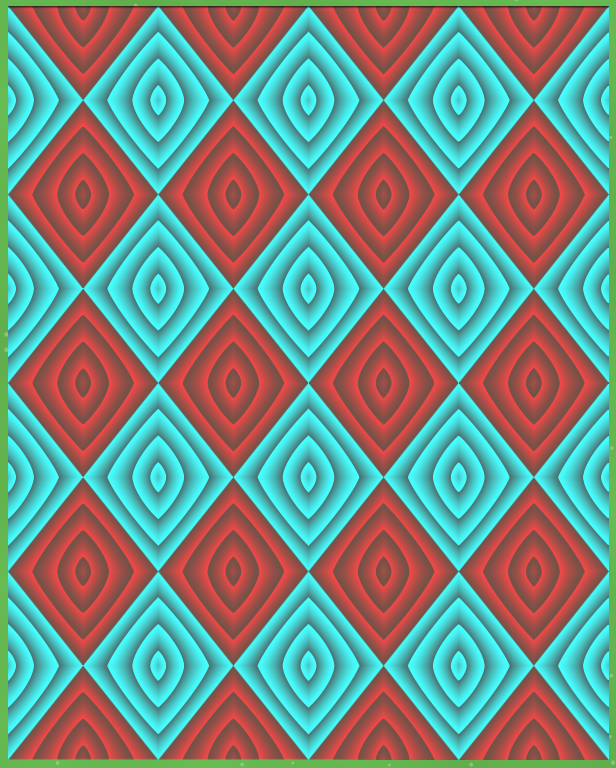
Write a Shadertoy shader that draws this pattern.

```glsl
// Harlequin grid of nested red and cyan diamonds in a thin, lightly worn green frame

const vec2 REPEATS = vec2(4.0);
const vec2 PANEL_MIN = vec2(0.0130, 0.0104);   // lower left of the panel
const vec2 PANEL_MAX = vec2(0.9886, 0.9922);   // upper right of the panel
const float BAND_STEP = 0.283;    // band width as a share of a half diamond
const float BAND_CURVE = 1.4;     // falloff across one band
const float SIDE_PINCH = 0.65;    // narrows inner rings sideways
const float LENS_BULGE = 0.90;    // rounds inner rings into lenses
const float SPECK_CELLS = 70.0;
const float SPECK_AMOUNT = 0.06;
const float EDGE_SHADE = 0.004;   // height of the top and bottom edge lines

const vec3 CYAN = vec3(0.28, 1.0, 1.0);
const vec3 SLATE = vec3(0.29, 0.40, 0.40);
const vec3 RED = vec3(1.0, 0.28, 0.28);
const vec3 BROWN = vec3(0.45, 0.32, 0.28);
const vec3 GREEN = vec3(0.39, 0.71, 0.31);

vec3 hash32(vec2 p) {
    vec3 q = fract(vec3(p.xyx) * vec3(0.1031, 0.1030, 0.0973));
    q += dot(q, q.yxz + 33.33);
    return fract((q.xxy + q.yzz) * q.zyx);
}

// Ring level: 0 at the centre, 1 on the diamond edge
float ringLevel(vec2 p) {
    float d = p.x + p.y;
    float inner = 1.0 - d;
    float pinch = SIDE_PINCH * p.x * inner * inner;
    float bulge = LENS_BULGE * p.x * p.y / max(d, 1e-4) * inner;
    return d + pinch - bulge;
}

// Ramp from 0 to 1 in each band, with its sharp drop smoothed
float bandRamp(float t) {
    float s = fract(t);
    float w = clamp(fwidth(t), 1e-4, 0.5);
    return pow(s, BAND_CURVE) * (1.0 - smoothstep(1.0 - w, 1.0, s));
}

vec3 diamonds(vec2 grid) {
    vec2 p = 2.0 * abs(fract(grid + vec2(0.5, 0.0)) - 0.5);
    float edge = p.x + p.y - 1.0;
    float w = max(fwidth(edge), 1e-4) * 0.7;
    if (edge > 0.0) p = 1.0 - p;               // fold onto the red diamond
    float ramp = bandRamp((1.0 - ringLevel(p)) / BAND_STEP);
    vec3 cool = mix(CYAN, SLATE, ramp);
    vec3 warm = mix(BROWN, RED, ramp);
    return mix(cool, warm, smoothstep(-w, w, edge));
}

// Sparse pale dots from cellular noise
float specks(vec2 p) {
    vec2 cell = floor(p);
    vec3 h = hash32(cell);
    vec2 centre = 0.25 + 0.5 * h.xy;
    float dist = length(p - cell - centre);
    float radius = 0.10 + 0.10 * h.x;
    return step(1.0 - SPECK_AMOUNT, h.z) * (1.0 - smoothstep(radius, radius + 0.12, dist));
}

vec3 frameColour(vec2 uv, vec2 p) {
    float tone = sin(uv.y * 9.0 + 1.7 * sin(uv.x * 5.0)) + 0.5 * sin(uv.y * 31.0 + uv.x * 23.0);
    vec3 col = GREEN * (1.0 + 0.025 * tone);
    return mix(col, vec3(0.72, 0.85, 0.62), 0.5 * specks(p * SPECK_CELLS));
}

void mainImage(out vec4 fragColor, in vec2 fragCoord) {
    vec2 uv = fragCoord / iResolution.xy;
    vec2 p = fragCoord / iResolution.x;
    vec2 pixel = 1.0 / iResolution.xy;

    // Repeating panel
    vec3 col = diamonds((uv - PANEL_MIN) / (PANEL_MAX - PANEL_MIN) * REPEATS);

    // Dark line under the top edge, faint worn line along the bottom
    float top = 1.0 - smoothstep(0.0, EDGE_SHADE, PANEL_MAX.y - uv.y);
    float bottom = 1.0 - smoothstep(0.0, EDGE_SHADE * 0.6, uv.y - PANEL_MIN.y);
    col *= 1.0 - 0.6 * top;
    col = mix(col, vec3(0.65), 0.5 * bottom * (1.0 - smoothstep(0.5, 0.65, uv.x)));

    // Frame
    vec2 cover = smoothstep(-0.5 * pixel, 0.5 * pixel, min(uv - PANEL_MIN, PANEL_MAX - uv));
    col = mix(frameColour(uv, p), col, cover.x * cover.y);

    fragColor = vec4(col, 1.0);
}
```
